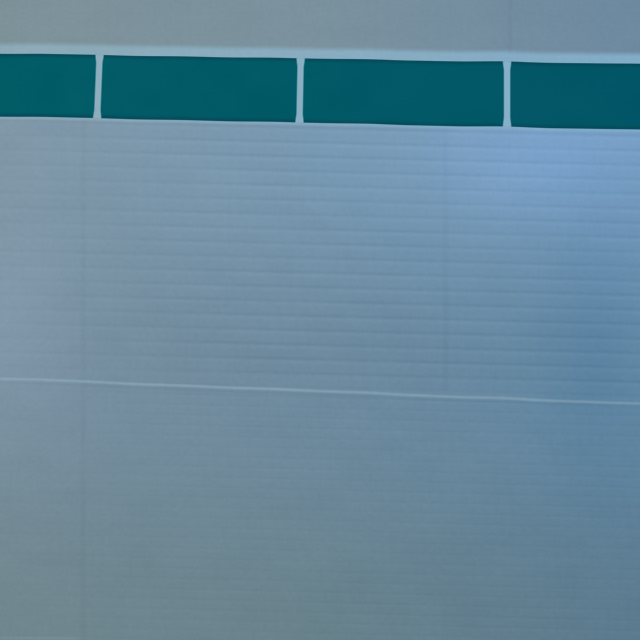
This texture is drawn by a Shadertoy shader. Its source:

```glsl
// A ribbed blue-grey tiled wall with a band of teal tiles near the top.
// Smooth colour gradients shade the wall; sloped lines form the grout,
// and repeated bands plus value noise form the ribs and the grain.

float hash(vec2 p) {
    return fract(sin(dot(p, vec2(127.1, 311.7))) * 43758.5453);
}

float noise(vec2 p) {
    vec2 i = floor(p), f = fract(p);
    f = f * f * (3.0 - 2.0 * f);
    return mix(mix(hash(i), hash(i + vec2(1, 0)), f.x),
               mix(hash(i + vec2(0, 1)), hash(i + vec2(1, 1)), f.x), f.y);
}

// Soft line of given half width around d = 0
float line(float d, float halfWidth, float blur) {
    return 1.0 - smoothstep(halfWidth - blur, halfWidth + blur, abs(d));
}

float glow(vec2 p, vec2 center, vec2 radius) {
    vec2 q = (p - center) / radius;
    return exp(-dot(q, q));
}

// Colour along x through left, middle and right values
vec3 ramp(float x, vec3 left, vec3 middle, vec3 right) {
    return x < 0.5 ? mix(left, middle, x * 2.0) : mix(middle, right, x * 2.0 - 1.0);
}

vec3 wallColor(vec2 p) {
    vec3 high = ramp(p.x, vec3(0.50, 0.59, 0.65), vec3(0.47, 0.60, 0.70), vec3(0.46, 0.61, 0.75));
    vec3 mid = ramp(p.x, vec3(0.47, 0.56, 0.62), vec3(0.43, 0.54, 0.62), vec3(0.38, 0.53, 0.64));
    vec3 low = ramp(p.x, vec3(0.44, 0.53, 0.56), vec3(0.41, 0.51, 0.55), vec3(0.36, 0.48, 0.56));
    vec3 col = p.y > 0.4 ? mix(mid, high, smoothstep(0.4, 0.8, p.y))
                         : mix(low, mid, smoothstep(0.0, 0.4, p.y));
    col += vec3(0.02, 0.03, 0.06) * glow(p, vec2(0.83, 0.75), vec2(0.16, 0.09));
    col += vec3(0.03, 0.03, 0.04) * glow(p, vec2(0.0, 0.50), vec2(0.12, 0.15));
    col -= vec3(0.03, 0.02, 0.01) * glow(p, vec2(0.92, 0.46), vec2(0.07, 0.20));
    return col;
}

// Dark crease with a light lip below it, repeated up the wall
float ribs(float y, float spacing) {
    float t = fract(y / spacing + 0.5) - 0.5;
    return 0.7 * exp(-pow((t + 0.22) / 0.15, 2.0)) - exp(-pow(t / 0.12, 2.0));
}

void mainImage(out vec4 fragColor, in vec2 fragCoord) {
    vec2 p = fragCoord / iResolution.xy;
    float aa = max(0.0012, 0.8 / iResolution.y);
    float wobble = 0.0015 * (noise(vec2(p.x * 14.0, 3.0)) - 0.5);

    // Sloped borders of the teal band and the lower seam
    float bandTop = 0.9165 - 0.0165 * p.x + wobble;
    float bandBottom = 0.8185 - 0.0210 * p.x + wobble;
    float seamY = 0.409 - 0.040 * p.x + wobble;

    // Ribbed wall
    vec3 col = wallColor(p);
    float ribY = p.y + 0.025 * p.x - 0.632;
    float upper = smoothstep(seamY - 0.01, seamY + 0.04, p.y);
    float strength = mix(0.4, 1.0, smoothstep(0.0, 0.45, p.x))
                   * (0.7 + 0.6 * noise(p * vec2(7.0, 30.0)));
    col += 0.017 * strength * upper * ribs(ribY, 0.0226);
    col += 0.007 * strength * (1.0 - upper) * ribs(ribY, 0.0160);

    // Faint vertical joints
    col -= 0.010 * line(p.x - 0.130, 0.004, 0.004);
    col -= 0.010 * line(p.x - 0.696, 0.004, 0.004) * upper;

    // Seam between the lower courses
    float seam = line(p.y - seamY, 0.0020, 0.0020);
    col = mix(col, vec3(0.54, 0.65, 0.71), seam * mix(0.8, 0.55, p.x));
    col -= 0.02 * line(p.y - seamY + 0.006, 0.001, 0.003);
    col += 0.04 * line(p.y - 0.003, 0.001, 0.003) * (1.0 - smoothstep(0.10, 0.15, p.x));

    // Plain wall above the band
    vec3 plain = ramp(p.x, vec3(0.49, 0.57, 0.60), vec3(0.48, 0.57, 0.62), vec3(0.43, 0.54, 0.63));
    plain -= 0.012 * line(p.x - 0.797, 0.003, 0.003);
    col = mix(col, plain, smoothstep(bandTop - aa, bandTop + aa, p.y));

    // Pale grout around the band
    vec3 grout = mix(vec3(0.56, 0.68, 0.73), vec3(0.52, 0.69, 0.80), p.x);
    float topGrout = smoothstep(bandTop - aa, bandTop + aa, p.y)
                   * (1.0 - smoothstep(bandTop + 0.010, bandTop + 0.021, p.y));
    col = mix(col, grout, topGrout * 0.9);
    col = mix(col, grout, 0.75 * line(p.y - bandBottom + 0.002, 0.002, 0.003));

    // Teal tiles with slightly widening spacing
    float joint = 0.0;
    for (int i = 0; i < 3; i++) {
        float k = float(i);
        float tilt = 0.04 * (p.y - 0.865) * (1.0 - 0.5 * k);
        float jointX = 0.1537 + 0.3113 * k + 0.004 * k * k + tilt;
        float flare = 0.0015 * smoothstep(0.035, 0.05, abs(p.y - 0.5 * (bandTop + bandBottom)));
        joint = max(joint, line(p.x - jointX, 0.0050 + flare, aa * 1.3));
    }
    float band = smoothstep(bandBottom - aa, bandBottom + aa, p.y)
               * (1.0 - smoothstep(bandTop - aa, bandTop + aa, p.y));
    float edge = min(p.y - bandBottom, bandTop - p.y);
    vec3 teal = mix(vec3(0.005, 0.36, 0.40), vec3(0.01, 0.335, 0.40), p.x);
    teal = mix(vec3(0.02, 0.29, 0.35), teal, smoothstep(0.0, 0.008, edge));
    teal += 0.01 * (noise(p * 25.0) - 0.5);
    col = mix(col, mix(teal, grout, joint), band);

    // Soft mottling and fine grain
    float mottle = noise(p * vec2(18.0, 40.0)) - 0.5;
    float grain = noise(p * 240.0) - 0.5;
    col += (0.010 * mottle + 0.012 * grain) * (1.0 - 0.7 * band);
    fragColor = vec4(clamp(col, 0.0, 1.0), 1.0);
}
```
